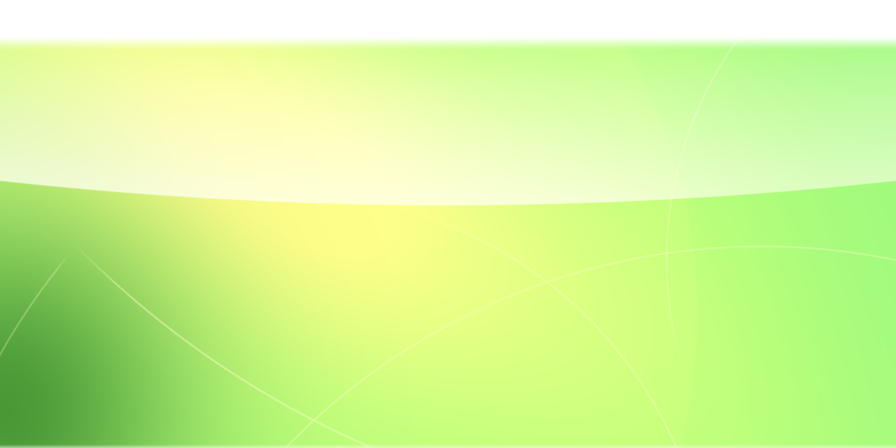
Write a Shadertoy shader that draws this background.

```glsl
// A fresh lime backdrop: a tilted yellow glow over green with a dark corner,
// crossed by faint circular arcs. A curved glossy sheet covers the upper half,
// and a soft white band closes the top. Units: canvas height = 1, x spans 0..2.

const vec3 LIME    = vec3(0.70, 1.00, 0.47);
const vec3 YELLOW  = vec3(1.00, 1.00, 0.54);
const vec3 MINT    = vec3(0.63, 0.98, 0.49);
const vec3 FOREST  = vec3(0.25, 0.56, 0.19);
const vec3 CREAM   = vec3(1.00, 1.00, 0.93);
const vec3 HIGHLIGHT = vec3(0.97, 1.00, 0.76);

// Elliptical gaussian falloff, with its long axis along a unit direction.
float glow(vec2 p, vec2 center, vec2 axis, vec2 radii) {
    vec2 d = p - center;
    vec2 q = vec2(dot(d, axis), dot(d, vec2(-axis.y, axis.x))) / radii;
    return exp(-dot(q, q));
}

float circleDistance(vec2 p, vec2 center, float radius) {
    return length(p - center) - radius;
}

// Antialiased coverage of the negative side of a distance.
float inside(float dist, float pixel) {
    return 1.0 - smoothstep(-pixel, pixel, dist);
}

// Hairline along the zero set of a distance.
float hairline(float dist, float pixel) {
    return 1.0 - smoothstep(0.0, 0.0015 + pixel, abs(dist));
}

// Soft window that is one between two limits.
float window(float value, float low, float high, float fade) {
    return smoothstep(low - fade, low + fade, value)
         * (1.0 - smoothstep(high - fade, high + fade, value));
}

vec3 backdrop(vec2 p) {
    vec3 color = mix(LIME, MINT, smoothstep(1.45, 2.1, p.x + 0.25 * (p.y - 0.4)));
    float sun = glow(p, vec2(0.64, 0.61), vec2(0.87, -0.493), vec2(0.82, 0.36));
    color = mix(color, YELLOW, min(1.0, 1.12 * sun));
    float shade = glow(p, vec2(0.0, 0.08), vec2(1.0, 0.0), vec2(0.40, 0.43));
    return mix(color, FOREST, 0.92 * shade);
}

// Large translucent discs and thin light arcs.
vec3 addArcs(vec3 color, vec2 p, float pixel) {
    float bigDisc = circleDistance(p, vec2(0.381, 0.30), 1.176);
    float lowDisc = circleDistance(p, vec2(0.657, -0.368), 0.929);
    float valley  = circleDistance(p, vec2(1.657, 1.92), 2.09);
    float hill    = circleDistance(p, vec2(1.70, -1.03), 1.48);
    float corner  = circleDistance(p, vec2(1.3075, -0.527), 1.50);
    float rightBow = circleDistance(p, vec2(2.332, 0.42), 0.844);

    float discFade = smoothstep(1.0, 1.45, p.x);
    color = mix(color, YELLOW, 0.10 * discFade * inside(bigDisc, pixel));
    color = mix(color, LIME, 0.07 * inside(lowDisc, pixel) * smoothstep(0.7, 1.1, p.x));

    float light = 0.35 * hairline(lowDisc, pixel) * window(p.x, 0.98, 1.6, 0.08);
    light += 0.50 * hairline(valley, pixel) * window(p.x, 0.22, 0.88, 0.08);
    light += 0.38 * hairline(hill, pixel) * step(p.x, 2.1);
    light += 0.30 * hairline(corner, pixel) * window(p.x, -0.1, 0.14, 0.02);
    light += 0.35 * hairline(rightBow, pixel) * window(p.y, 0.25, 1.0, 0.12)
           * inside(p.x - 2.0, pixel);
    return mix(color, HIGHLIGHT, min(light, 0.6));
}

// Sheet that brightens downward to a crisp curved rim.
vec3 addGloss(vec3 color, vec2 p, float pixel) {
    float across = p.x - 1.0;
    float rim = 0.5417 + 0.0547 * across * across;
    float depth = clamp((0.91 - p.y) / (0.91 - rim), 0.0, 1.0);
    float strength = mix(0.10, 0.80, pow(depth, 0.85));
    strength *= 1.0 - 0.25 * smoothstep(1.1, 1.9, p.x);
    return mix(color, CREAM, strength * inside(rim - p.y, pixel));
}

void mainImage(out vec4 fragColor, in vec2 fragCoord) {
    vec2 p = fragCoord / iResolution.y;
    float pixel = 1.0 / iResolution.y;

    vec3 color = backdrop(p);
    color = addArcs(color, p, pixel);
    color = addGloss(color, p, pixel);

    // White header and a thin pale lower edge.
    color = mix(color, vec3(1.0), smoothstep(0.885, 0.922, p.y));
    color = mix(color, vec3(1.0), 0.5 * (1.0 - smoothstep(0.0, 0.009, p.y)));
    fragColor = vec4(color, 1.0);
}
```
